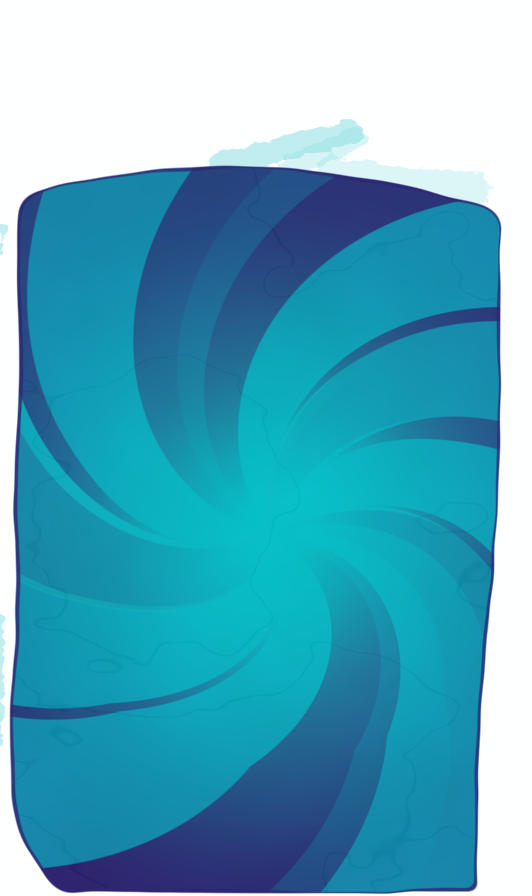
Give the GLSL for this background, as a WebGL 1 fragment shader.

```glsl
precision mediump float;
// A rough-edged paper card with a teal and navy swirl, and pale paint washes on white.
uniform vec2 u_resolution;

float hash(vec2 p) {
  p = fract(p * vec2(0.1031, 0.1137));
  p += dot(p, p.yx + 33.33);
  return fract((p.x + p.y) * p.x * 7.31);
}

float noise(vec2 p) {
  vec2 i = floor(p), f = fract(p);
  f = f * f * (3.0 - 2.0 * f);
  return mix(mix(hash(i), hash(i + vec2(1, 0)), f.x),
             mix(hash(i + vec2(0, 1)), hash(i + vec2(1, 1)), f.x), f.y);
}

float fbm(vec2 p) {
  float sum = 0.0, amp = 0.5;
  for (int i = 0; i < 4; i++) {
    sum += amp * noise(p);
    p = mat2(1.6, 1.2, -1.2, 1.6) * p + 3.7;
    amp *= 0.5;
  }
  return sum;
}

float smoothMax(float a, float b, float k) {
  float h = max(k - abs(a - b), 0.0) / k;
  return max(a, b) + h * h * k * 0.25;
}

float segment(vec2 p, vec2 a, vec2 b) {
  vec2 d = b - a;
  return length(p - a - d * clamp(dot(p - a, d) / dot(d, d), 0.0, 1.0));
}

float band(float a, float lo, float hi, float aa) {
  return smoothstep(lo - aa, lo + aa, a) * (1.0 - smoothstep(hi - aa, hi + aa, a));
}

// Signed distance to the card: wavy sides, arched top, clipped lower left corner
float card(vec2 p) {
  p += 0.003 * (vec2(noise(p * 28.0), noise(p * 28.0 + 9.0)) - 0.5);
  float left = mix(0.011, 0.022, p.y / 0.76) + 0.002 * sin(p.y * 24.0) - p.x;
  float right = p.x - mix(0.532, 0.559, smoothstep(0.05, 0.55, p.y));
  float top = p.y - 0.814 + 0.56 * (p.x - 0.26) * (p.x - 0.26);
  float corner = dot(p - vec2(0.017, 0.0755), vec2(-0.843, -0.537));
  float d = smoothMax(left, right, 0.01);
  d = smoothMax(d, top, 0.022);
  d = smoothMax(d, 0.004 - p.y, 0.012);
  return smoothMax(d, corner, 0.02);
}

// Swirl arms, read as bands of an angle that twists with the radius
vec3 swirl(vec2 q, float px) {
  float r = max(length(q), 0.002);
  float twist = 2.68 * r;
  twist -= 2.28 * max(0.26 - r, 0.0) * max(dot(q / r, vec2(0.34, -0.94)), 0.0);
  float a = mod(degrees(atan(q.y, q.x) + twist) - 112.0, 360.0);
  float aa = 57.3 * px * sqrt(1.0 / (r * r) + 7.2);
  float taper = smoothstep(0.05, 0.25, r);

  // Soft teal arms, then the see-through blue and solid navy ones
  float teal = band(a, 92.0, 122.0, aa) + band(a, 263.0, 277.0, aa);
  teal += 0.6 * band(a, 318.0, 345.0, aa) + 0.3 * band(a, 246.0, 263.0, aa);
  float ink = band(a, 14.0, 30.0, aa) + 0.65 * band(a, 30.0, 40.0, aa);
  ink += 0.8 * band(a, 40.0, 54.0, aa) + 0.9 * band(a, 193.0, 219.0, aa);
  ink += 0.6 * band(a, 219.0, 228.0, aa);
  ink += 0.8 * band(a, mix(88.0, 82.0, taper), 88.0, aa) * taper;
  ink += 0.9 * band(a, 154.5, 157.5, aa) * taper;
  ink += 0.8 * band(a, mix(280.5, 276.5, taper), 280.5, aa) * taper;
  ink += 0.9 * band(a, mix(315.0, 310.0, taper), mix(315.0, 318.0, taper), aa) * taper;
  ink += band(a, mix(348.0, 344.5, taper), 348.0, aa) * taper;
  float shine = band(a, 88.0, 92.0, aa) + band(a, 120.5, 122.5, aa);
  shine += 0.7 * band(a, 340.0, 350.0, aa) * (1.0 - taper);

  // Glow at the hub, cooling and darkening outwards
  vec3 col = mix(vec3(0.03, 0.75, 0.78), vec3(0.09, 0.53, 0.67), smoothstep(0.0, 0.43, r));
  col = mix(col, vec3(0.14, 0.43, 0.58), 0.35 * teal * smoothstep(0.0, 0.2, r));
  col = mix(col, vec3(0.06, 0.72, 0.76), 0.5 * shine);
  vec3 navy = mix(vec3(0.13, 0.5, 0.62), vec3(0.17, 0.2, 0.46), smoothstep(0.1, 0.4, r));
  navy = mix(navy, vec3(0.2, 0.1, 0.42), smoothstep(0.3, 0.46, r) * step(q.y, 0.0));
  return mix(col, navy, clamp(ink, 0.0, 1.0) * smoothstep(0.02, 0.2, r));
}

void main() {
  vec2 p = gl_FragCoord.xy / u_resolution * vec2(0.594, 1.0);
  float px = 1.0 / u_resolution.y;

  // White ground with ragged washes above the card and at the margins
  float ragged = 0.016 * (fbm(p * vec2(70.0, 110.0)) - 0.5);
  float main1 = segment(p, vec2(0.245, 0.815), vec2(0.39, 0.853)) + ragged - 0.013;
  float main2 = segment(p, vec2(0.32, 0.81), vec2(0.395, 0.845)) + ragged - 0.012;
  float faint = segment(p, vec2(0.37, 0.81), vec2(0.535, 0.79)) + ragged - 0.014;
  float margin = min(segment(p, vec2(0.0, 0.17), vec2(0.0, 0.31)),
                     segment(p, vec2(0.0, 0.72), vec2(0.004, 0.745))) + ragged - 0.003;
  float side = segment(p, vec2(0.541, 0.3), vec2(0.544, 0.36)) + ragged - 0.003;
  vec3 col = vec3(0.995, 1.0, 1.0);
  vec3 wash = vec3(0.55, 0.87, 0.89);
  col = mix(col, wash, 0.3 * smoothstep(px, -px, min(faint, side)));
  col = mix(col, wash, 0.55 * smoothstep(px, -px, min(main1, margin)));
  col = mix(col, wash, 0.35 * smoothstep(px, -px, main2));

  // Swirl on paper with soft mottling and thin creases
  vec3 paint = swirl(p - vec2(0.302, 0.404), px);
  float grain = fbm(p * 9.0 + 4.0);
  float crease = abs(fbm(p * vec2(5.0, 8.0) + 11.0) - 0.47);
  paint *= 0.96 + 0.08 * grain;
  paint -= 0.025 * smoothstep(0.008, 0.0, crease);

  // Uneven dark rim, then the card over the ground
  float d = card(p);
  float rim = 0.001 + 0.004 * noise(p * 14.0 + 2.0);
  paint = mix(paint, vec3(0.18, 0.15, 0.45), 0.8 * smoothstep(-rim - px, -rim + px, d));
  gl_FragColor = vec4(mix(col, paint, smoothstep(px, -px, d)), 1.0);
}
```
